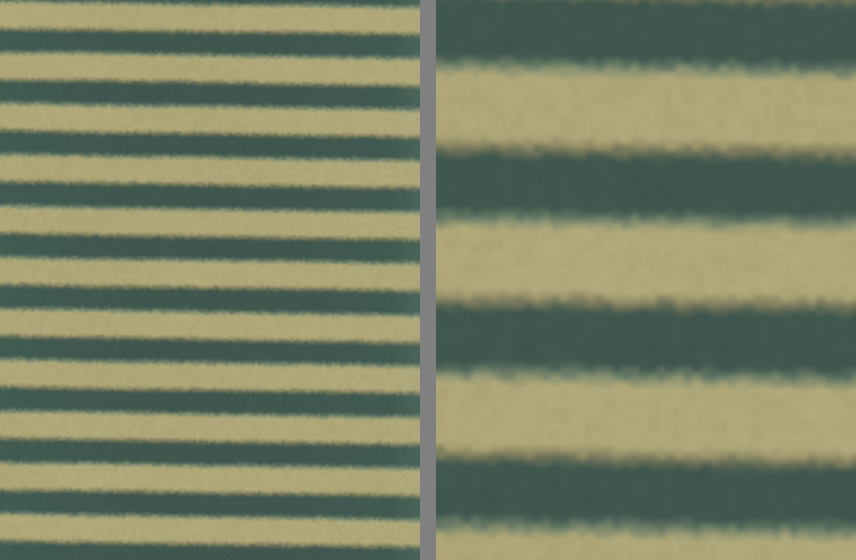
Left: the whole. Right: its middle third, enlarged.
Reproduce this pattern procedurally as a WebGL 2 fragment shader.

```glsl
#version 300 es
precision highp float;
// Soft-edged, slightly tilted horizontal stripes in dull straw and dark green.
#define STRIPES 10.92     // repeats down the canvas
#define OFFSET 0.78       // centre of the first dark stripe, in repeats
#define TILT 0.128        // drop from left to right, in repeats
#define DARK_HALF 0.232   // half width of a dark stripe, in repeats
#define BLUR 0.095        // half width of the soft edge, in repeats
#define WOBBLE 0.035      // roughness of the edges, in repeats
#define GRAIN 0.022       // strength of the surface mottling

uniform vec2 u_resolution;
out vec4 fragColor;

const vec3 STRAW = vec3(0.685, 0.655, 0.472);
const vec3 GREEN = vec3(0.250, 0.338, 0.305);
const vec3 BROWN_FRINGE = vec3(0.018, -0.008, -0.020);
const vec3 HAZE = vec3(0.62, 0.66, 0.56);

float hash(vec2 p) {
  vec3 q = fract(vec3(p.xyx) * 0.1031);
  q += dot(q, q.yzx + 33.33);
  return fract((q.x + q.y) * q.z);
}

// Smooth value noise centred on zero
float noise(vec2 p) {
  vec2 i = floor(p), f = fract(p);
  f = f * f * (3.0 - 2.0 * f);
  float low = mix(hash(i), hash(i + vec2(1.0, 0.0)), f.x);
  float high = mix(hash(i + vec2(0.0, 1.0)), hash(i + 1.0), f.x);
  return mix(low, high, f.y) - 0.5;
}

void main() {
  vec2 uv = gl_FragCoord.xy / u_resolution;
  vec2 p = gl_FragCoord.xy / u_resolution.y;

  // Position within one repeat, zero at the centre of the dark stripe
  float rough = noise(p * 190.0) + 0.5 * noise(p * 75.0 + 31.0);
  float phase = (1.0 - uv.y) * STRIPES - OFFSET - TILT * uv.x;
  phase += WOBBLE * rough + 0.02 * noise(vec2(uv.x * 4.0, floor(phase)));
  float s = fract(phase + 0.5) - 0.5;

  // Blurred edges, never narrower than a pixel
  float soft = max(BLUR, STRIPES / u_resolution.y);
  float dark = 1.0 - smoothstep(DARK_HALF - soft, DARK_HALF + soft, abs(s));

  // Stripes cool slightly towards both sides
  float side = abs(uv.x - 0.5) * 2.0;
  vec3 green = GREEN + vec3(0.004, 0.020, 0.015) * side * side;
  vec3 straw = STRAW + 0.012 * noise(p * 6.0 + 7.0);
  vec3 color = mix(straw, green, dark);

  // Warm fringe on the upper edge, cool one on the lower
  float fringe = 4.0 * dark * (1.0 - dark);
  color -= sign(s) * fringe * BROWN_FRINGE;

  // Fine mottling and pale haze at the right border
  float mottle = noise(p * 150.0 + 11.0) + 0.6 * noise(p * 320.0 + 53.0);
  color += GRAIN * mottle * (1.0 - 0.5 * dark);
  color = mix(color, HAZE, 0.10 * smoothstep(0.92, 1.0, uv.x));

  fragColor = vec4(clamp(color, 0.0, 1.0), 1.0);
}
```
